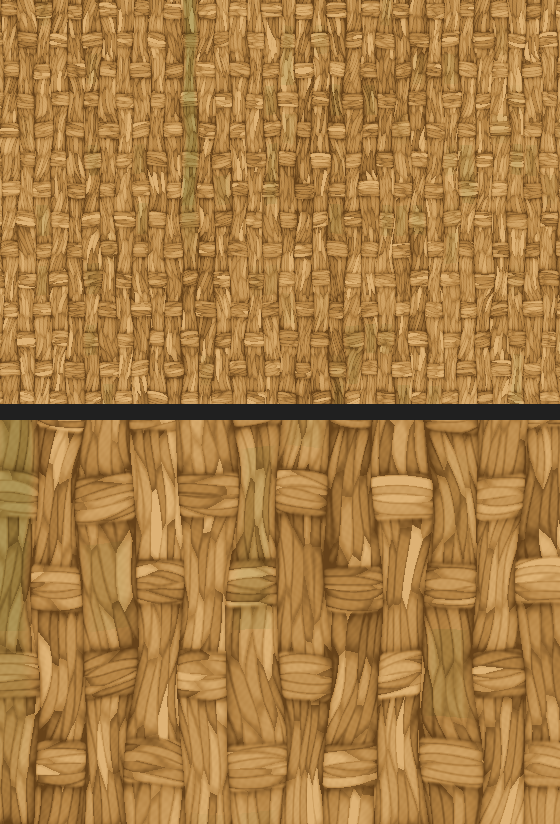
Top, the full canvas; bottom, a detail of the centre.
Give the GLSL for this texture, as a WebGL 1 fragment shader.

```glsl
precision highp float;
// Woven seagrass matting: broad upright strands cross under short weft bands
// in a checkerboard. Stretched cellular noise makes the fibres of each strand,
// and distance functions round the strands and shade the gaps between them.

uniform vec2 u_resolution;

vec2 hash2(vec2 p) {
  p = mod(p, 289.0);
  return fract(sin(vec2(dot(p, vec2(127.1, 311.7)), dot(p, vec2(269.5, 183.3)))) * 4375.85);
}

// Cellular noise: x = random tone of the nearest fibre, y = distance to its edge
vec2 fibre(vec2 p) {
  vec2 cell = floor(p), nearest = cell;
  float f1 = 9.0, f2 = 9.0;
  for (int j = -1; j <= 1; j++) {
    for (int i = -1; i <= 1; i++) {
      vec2 id = cell + vec2(float(i), float(j));
      float d = length(id + 0.1 + 0.8 * hash2(id) - p);
      if (d < f1) {
        f2 = f1;
        f1 = d;
        nearest = id;
      } else {
        f2 = min(f2, d);
      }
    }
  }
  return vec2(hash2(nearest + 71.0).x, f2 - f1);
}

// Fibre brightness: random tone, dark seams and a few bleached blades
float fibreTone(vec2 f) {
  return 0.48 * (f.x - 0.5) - 0.27 * (1.0 - smoothstep(0.0, 0.4, f.y))
       + 0.22 * smoothstep(0.9, 0.97, f.x);
}

float roundBox(vec2 p, vec2 halfSize, float r) {
  vec2 q = abs(p) - halfSize + r;
  return length(max(q, 0.0)) + min(max(q.x, q.y), 0.0) - r;
}

vec3 straw(float t) {
  vec3 c = mix(vec3(0.40, 0.26, 0.10), vec3(0.70, 0.505, 0.255), clamp(t * 2.0, 0.0, 1.0));
  return mix(c, vec3(0.87, 0.70, 0.46), clamp(t * 2.0 - 1.0, 0.0, 1.0));
}

void main() {
  vec2 uv = gl_FragCoord.xy / u_resolution;

  // Weave grid: 34.3 strands across, 13.5 bands down, slightly uneven
  vec2 g = vec2(uv.x * 34.3 - 0.13, (1.0 - uv.y) * 13.5 + 0.16);
  g += vec2(0.09 * sin(g.y * 1.7 + g.x * 1.3) + 0.06 * sin(g.x * 2.9 - g.y * 0.8),
            0.035 * sin(g.x * 0.9 + g.y) + 0.025 * sin(g.x * 2.3));
  g.x += 0.04 * cos(3.14159 * g.x) * sin(3.14159 * g.y);
  vec2 id = floor(g);
  vec2 q = g - id - 0.5;
  float weftOver = 1.0 - mod(id.x + id.y, 2.0);
  vec2 strandRnd = hash2(vec2(id.x, 5.0));
  vec2 bandRnd = hash2(id + 31.0);

  // Upright strand with its own twist
  float twist = (strandRnd.x - 0.4) * 3.6;
  vec2 warpPos = vec2(g.x * 5.2 + twist * g.y + 0.3 * sin(g.y * 4.0 + id.x), g.y * 1.5);
  float warp = 0.69 + fibreTone(fibre(warpPos + vec2(id.x * 17.0, 0.0)));
  warp += 0.16 * (strandRnd.y - 0.5);
  warp -= 0.42 * pow(abs(2.0 * q.x), 6.0);
  warp += 0.05 * sin(g.y * 1.3 + id.x * 2.4) * sin(g.y * 0.7 + id.x);

  // Short band of nearly level fibres
  vec2 weftPos = vec2(g.x * 0.9, g.y * 9.5 + (bandRnd.x - 0.5) * 2.4 * q.x + 1.2 * q.x * q.x * sign(q.y));
  float weft = 0.76 + fibreTone(fibre(weftPos + id * vec2(13.0, 7.0)));
  weft += 0.14 * (bandRnd.y - 0.5);
  weft -= 0.28 * pow(abs(q.y * 3.9), 4.0) + 0.34 * pow(abs(2.0 * q.x), 7.0);

  // Band outline, with a shadow on the strand that dives beneath it
  float halfHeight = 0.44 + 0.06 * bandRnd.x;
  float d = roundBox(q * vec2(1.0, 1.84), vec2(0.52, halfHeight), 0.12);
  warp -= weftOver * 0.36 * exp(-max(d, 0.0) * 9.0);
  float tone = mix(warp, weft, weftOver * smoothstep(0.06, -0.06, d));

  // Fine grain and broad weathering
  tone += 0.035 * sin(g.x * 41.0 + 3.0 * sin(g.y * 9.0)) * sin(g.y * 53.0 + g.x * 11.0);
  tone += 0.03 * sin(uv.x * 9.0 + 2.0 * sin(uv.y * 5.0));
  tone -= 0.1 * exp(-0.5 * (g.x - 20.0) * (g.x - 20.0)) * (0.6 + 0.4 * sin(g.y * 1.9));
  vec3 colour = straw(tone);

  // Olive cast on one strand and on scattered patches of others
  float olive = smoothstep(0.5, 0.2, abs(g.x - 11.5)) * smoothstep(0.3, 0.6, uv.y);
  olive += 0.5 * smoothstep(0.85, 1.0, hash2(id + 90.0).x) * smoothstep(0.5, 0.2, abs(q.x));
  colour *= mix(vec3(1.0), vec3(0.84, 0.92, 0.86), clamp(olive, 0.0, 1.0));

  gl_FragColor = vec4(colour, 1.0);
}
```
